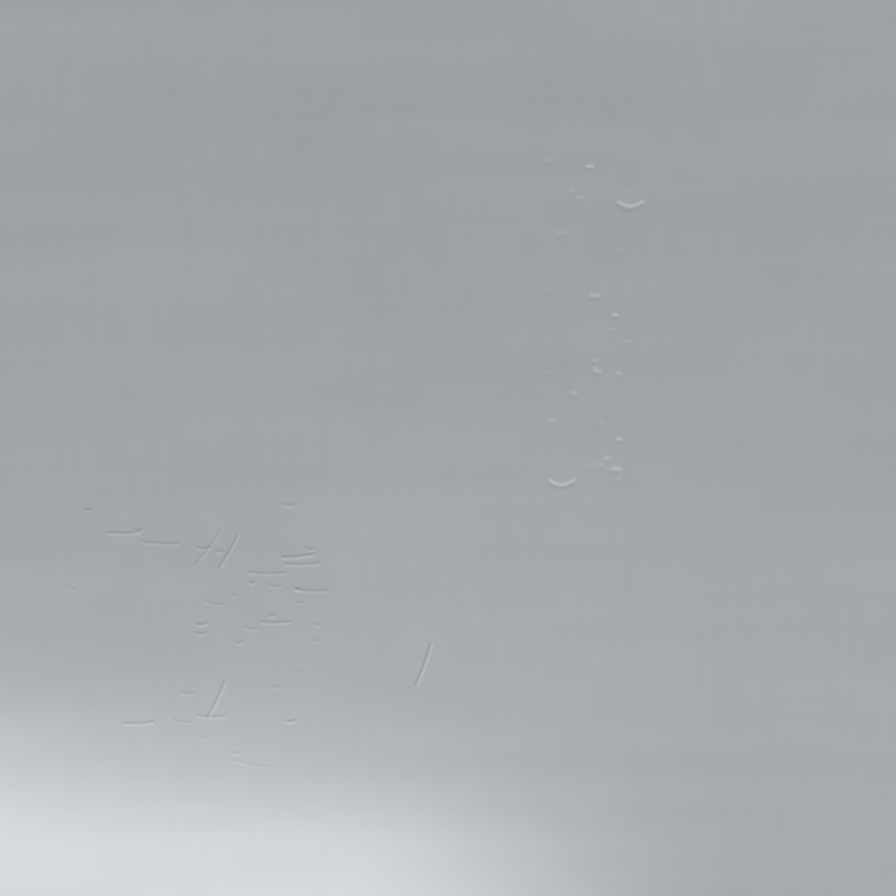
A Shadertoy shader for this texture:

```glsl
// A smooth grey painted surface with a pale sheen in the lower left corner.
// Soft gradients carry the light; noise gives faint brush streaks, and two
// loops scatter small raised chips and thin, nearly level scratches.

const vec3 PAINT_TOP = vec3(0.612, 0.634, 0.645);
const vec3 PAINT_LOW = vec3(0.636, 0.654, 0.670);
const vec3 SHEEN_TINT = vec3(0.98, 1.0, 0.99);
const float WIDE_SHEEN = 0.060;
const float CORE_SHEEN = 0.138;
const float STREAK_GAIN = 0.011;
const float MOTTLE_GAIN = 0.008;
const float WEAVE_GAIN = 0.005;
const int CHIPS = 28;
const vec2 CHIP_CENTER = vec2(0.655, 0.64);
const vec2 CHIP_SPREAD = vec2(0.10, 0.32);
const float CHIP_GAIN = 0.10;
const int SCRATCHES = 42;
const vec2 SCRATCH_CENTER = vec2(0.245, 0.295);
const vec2 SCRATCH_SPREAD = vec2(0.15, 0.17);
const float SCRATCH_GAIN = 0.06;
const float LINE_RADIUS = 0.0015;

float hash(vec2 p) {
    vec3 q = fract(vec3(p.xyx) * 0.1031);
    q += dot(q, q.yzx + 33.33);
    return fract((q.x + q.y) * q.z);
}

vec2 hash2(float n) {
    return vec2(hash(vec2(n, 7.3)), hash(vec2(n, 41.9)));
}

float noise(vec2 p) {
    vec2 i = floor(p);
    vec2 f = fract(p);
    f = f * f * (3.0 - 2.0 * f);
    float low = mix(hash(i), hash(i + vec2(1, 0)), f.x);
    float high = mix(hash(i + vec2(0, 1)), hash(i + vec2(1, 1)), f.x);
    return mix(low, high, f.y) - 0.5;
}

float bell(float d, float radius) {
    return exp(-d * d / (radius * radius));
}

// Distance to a short stroke, bowed downward in its middle.
float strokeDistance(vec2 p, float halfLength, float bow) {
    float along = clamp(p.x, -halfLength, halfLength);
    float t = along / halfLength;
    return length(p - vec2(along, bow * (t * t - 1.0)));
}

vec3 paint(vec2 uv) {
    vec3 base = mix(PAINT_LOW, PAINT_TOP, smoothstep(0.25, 0.85, uv.y));
    float side = 1.0 - smoothstep(0.36, 0.86, uv.x);
    float wide = bell(uv.y, 0.30) * mix(0.3, 1.0, side);
    float ripple = 0.02 * noise(uv * vec2(3.0, 14.0));
    float core = side * (1.0 - smoothstep(0.05, 0.30, uv.y + 0.16 * uv.x + ripple));
    return base + SHEEN_TINT * (WIDE_SHEEN * wide + CORE_SHEEN * core);
}

float grain(vec2 uv) {
    float streaks = noise(uv * vec2(4.0, 34.0)) + 0.5 * noise(uv * vec2(9.0, 90.0) + 17.0);
    float mottle = noise(uv * 7.0 + 5.0) + 0.5 * noise(uv * 30.0);
    float weave = noise(uv * vec2(120.0, 22.0)) + 0.5 * noise(uv * vec2(70.0, 130.0));
    return STREAK_GAIN * streaks + MOTTLE_GAIN * mottle + WEAVE_GAIN * weave;
}

// Raised specks, lit from above with a weak shadow below.
float chips(vec2 uv) {
    float light = 0.0;
    for (int i = 0; i < CHIPS; i++) {
        float id = float(i);
        vec2 place = hash2(id + 3.0) - 0.5;
        vec2 p = uv - CHIP_CENTER - CHIP_SPREAD * vec2(place.x, place.y * 1.2);
        vec2 shape = hash2(id + 61.0);
        float big = step(0.88, shape.x);
        float halfLength = mix(0.001 + 0.003 * shape.y, 0.013, big);
        float radius = mix(0.0018, 0.0026, shape.y);
        float bow = 0.005 * big;
        float lit = bell(strokeDistance(p, halfLength, bow), radius);
        float shade = bell(strokeDistance(p + vec2(0.001, 0.004), halfLength, bow), radius);
        light += (lit - 0.35 * shade) * mix(0.2, 1.0, shape.x * shape.x);
    }
    return CHIP_GAIN * light;
}

// Fine dark grooves with a pale lower lip; some stray from the cluster.
float scratches(vec2 uv) {
    float light = 0.0;
    for (int i = 0; i < SCRATCHES; i++) {
        float id = float(i);
        vec2 place = hash2(id + 113.0) + hash2(id + 211.0) - 1.0;
        vec2 shape = hash2(id + 307.0);
        float stray = step(float(SCRATCHES) - 7.0, id);
        vec2 spread = SCRATCH_SPREAD * mix(vec2(1.0), vec2(2.6, 1.1), stray);
        vec2 p = uv - SCRATCH_CENTER - spread * place;
        float angle = mix(-0.22, 0.12, shape.x) + 1.1 * step(0.93, shape.y);
        p = mat2(cos(angle), -sin(angle), sin(angle), cos(angle)) * p;
        float halfLength = mix(0.002, 0.024, shape.y * shape.y);
        float groove = bell(strokeDistance(p, halfLength, 0.001), LINE_RADIUS);
        float lip = bell(strokeDistance(p + vec2(0.0, 0.003), halfLength, 0.001), LINE_RADIUS);
        light += (0.8 * lip - groove) * mix(0.3, 1.0, shape.x);
    }
    return SCRATCH_GAIN * light;
}

void mainImage(out vec4 fragColor, in vec2 fragCoord) {
    vec2 uv = fragCoord / iResolution.xy;
    vec3 color = paint(uv) + grain(uv) + chips(uv) + scratches(uv);
    fragColor = vec4(clamp(color, 0.0, 1.0), 1.0);
}
```
